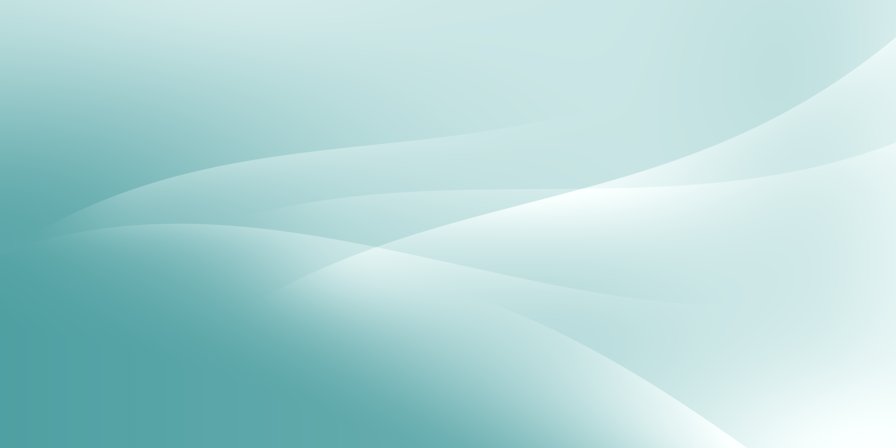
Reproduce this background procedurally as a WebGL 2 fragment shader.

```glsl
#version 300 es
precision highp float;
// Soft teal background with translucent, overlapping wave veils.

uniform vec2 u_resolution;
out vec4 outColor;

const vec3 DEEP_TEAL = vec3(0.30, 0.62, 0.63);
const vec3 PALE_MIST = vec3(0.95, 0.99, 0.985);

// Cubic through four heights spaced evenly from x0 to x1.
float curve(float x, float x0, float x1, vec4 h) {
    float s = 3.0 * (x - x0) / (x1 - x0);
    float a = s - 1.0, b = s - 2.0, c = s - 3.0;
    return dot(h, vec4(-a * b * c / 6.0, s * b * c / 2.0,
                       -s * a * c / 2.0, s * a * b / 6.0));
}

// Elliptical Gaussian spot.
float glow(vec2 p, vec2 center, vec2 radius) {
    vec2 q = (p - center) / radius;
    return exp(-dot(q, q));
}

// Antialiased mask of the area below an edge.
float below(float depth, float blur) {
    return smoothstep(-blur, blur, depth);
}

// Light that is crisp at an edge and fades beneath it.
float veil(float depth, float falloff, float blur) {
    return below(depth, blur) * exp(-max(depth, 0.0) / falloff);
}

// Broad light and shade behind the waves.
float backdrop(vec2 p) {
    float tone = 0.80;
    tone -= 0.44 * glow(p, vec2(-0.05, 0.453), vec2(0.78, 0.39));
    tone += 0.06 * glow(p, vec2(0.47, 1.0), vec2(0.45, 0.15));
    tone -= 0.05 * glow(p, vec2(1.77, 0.84), vec2(0.26, 0.31));
    tone += 0.09 * glow(p, vec2(2.06, 0.45), vec2(0.18, 0.8));
    tone -= 0.08 * glow(p, vec2(1.25, 0.26), vec2(0.29, 0.18));
    tone += 0.16 * glow(p, vec2(1.85, -0.03), vec2(0.29, 0.21));
    return tone;
}

void main() {
    // The canvas is two units wide and one unit high.
    vec2 p = gl_FragCoord.xy / u_resolution * vec2(2.0, 1.0);
    float blur = 0.8 / u_resolution.y;

    // Depth below each wave edge.
    float upper = curve(p.x, 0.078, 1.328, vec4(0.479, 0.630, 0.685, 0.760)) - p.y;
    float middle = curve(p.x, 0.521, 2.0, vec4(0.510, 0.5755, 0.585, 0.682)) - p.y;
    float rising = curve(p.x, 0.521, 2.0, vec4(0.297, 0.503, 0.642, 0.917)) - p.y;
    float falling = curve(p.x, 0.0, 1.6875, vec4(0.432, 0.492, 0.387, 0.318)) - p.y;
    float lower = curve(p.x, 0.99, 1.667, vec4(0.357, 0.273, 0.151, 0.0)) - p.y;

    // Strength of each veil along its length.
    float upperLight = 0.14 * smoothstep(0.05, 0.34, p.x) * (1.0 - smoothstep(0.45, 1.38, p.x));
    float middleLight = 0.06 * smoothstep(0.5, 0.8, p.x);
    float risingLight = 0.10 * smoothstep(0.5, 0.85, p.x);
    float fallingLight = 0.14 * smoothstep(-0.16, 0.31, p.x)
                       * mix(1.0, 0.45, smoothstep(0.4, 0.9, p.x))
                       * (1.0 - smoothstep(1.1, 1.7, p.x));
    float lowerLight = 0.11 * smoothstep(0.98, 1.5, p.x);

    float tone = backdrop(p);
    tone += upperLight * veil(upper, 0.12, blur);
    tone += middleLight * veil(middle, 0.09, blur);
    tone += risingLight * veil(rising, 0.12, blur);
    tone += fallingLight * veil(falling, 0.10, blur);
    tone += lowerLight * veil(lower, 0.14, blur);

    // Highlights tucked beneath two of the edges.
    tone += 0.06 * below(rising, blur) * glow(p, vec2(1.25, 0.56), vec2(0.35, 0.10));
    tone += 0.08 * below(falling, blur) * glow(p, vec2(0.73, 0.36), vec2(0.21, 0.10));

    // Deep body in the lower left, with a soft sloping top.
    float bodyTop = 0.453 - 0.119 * p.x - 0.195 * p.x * p.x;
    float body = below(falling, blur) * smoothstep(-0.22, 0.195, bodyTop - p.y);
    tone = mix(tone, 0.31 + 0.09 * p.x, body);

    float lightness = clamp((tone - DEEP_TEAL.r) / (PALE_MIST.r - DEEP_TEAL.r), 0.0, 1.05);
    outColor = vec4(mix(DEEP_TEAL, PALE_MIST, lightness), 1.0);
}
```
